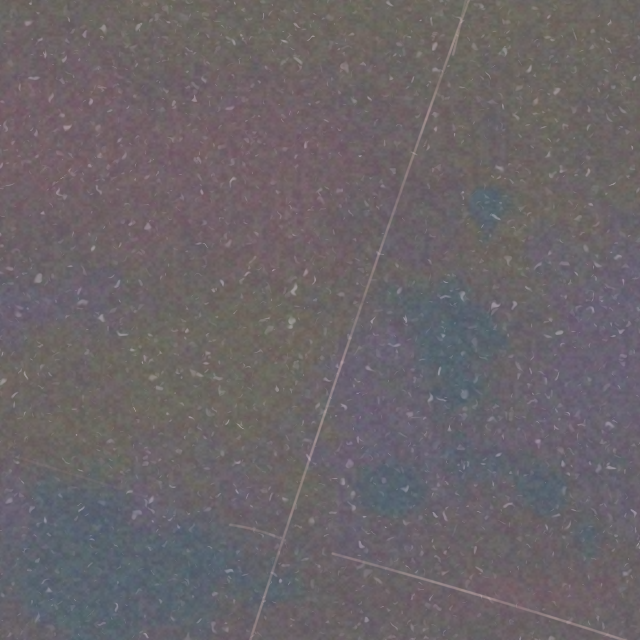
Give the GLSL for this texture, as a WebGL 1 fragment shader.

```glsl
precision highp float;
uniform vec2 u_resolution;

const vec3 GREY = vec3(0.408, 0.382, 0.396);
const vec3 OLIVE = vec3(0.422, 0.403, 0.378);
const vec3 MAUVE = vec3(0.446, 0.382, 0.406);
const vec3 VIOLET = vec3(0.410, 0.386, 0.445);
const vec3 BLUE = vec3(0.350, 0.388, 0.430);
const vec3 FLECK = vec3(0.640, 0.605, 0.635);
const vec3 SCRATCH = vec3(0.640, 0.575, 0.575);
const float GRAIN = 0.075;
const float CHROMA = 0.035;
const float FLECK_CELLS = 48.0;
const float FLECK_SHARE = 0.42;
const float SCRATCH_WIDTH = 0.0019;

float hash(vec2 p) {
  return fract(sin(dot(p, vec2(127.1, 311.7))) * 43758.5453);
}

float noise(vec2 p) {
  vec2 i = floor(p), f = fract(p);
  f = f * f * (3.0 - 2.0 * f);
  return mix(mix(hash(i), hash(i + vec2(1.0, 0.0)), f.x),
             mix(hash(i + vec2(0.0, 1.0)), hash(i + 1.0), f.x), f.y);
}

float fbm(vec2 p) {
  float sum = 0.0, weight = 0.5;
  for (int i = 0; i < 4; i++) {
    sum += weight * noise(p);
    p = mat2(1.6, 1.2, -1.2, 1.6) * p + 7.3;
    weight *= 0.5;
  }
  return sum / 0.9375;
}

float blob(vec2 p, vec2 center, vec2 radius) {
  vec2 d = (p - center) / radius;
  return exp(-dot(d, d));
}

// Cloudy stains of colour, broken up by noise
vec3 stains(vec2 p) {
  float rough = fbm(p * 13.0) - 0.5;
  vec2 q = p + 0.10 * (vec2(fbm(p * 6.0 + 3.0), fbm(p * 6.0 + 19.0)) - 0.5);
  float olive = blob(q, vec2(0.30, 0.40), vec2(0.32, 0.20))
              + blob(q, vec2(0.55, 1.02), vec2(0.60, 0.14))
              + 0.6 * blob(q, vec2(0.85, 0.68), vec2(0.18, 0.25));
  float mauve = blob(q, vec2(0.34, 0.73), vec2(0.30, 0.17))
              + 0.8 * blob(q, vec2(0.02, 0.80), vec2(0.15, 0.13))
              + 0.6 * blob(q, vec2(0.80, 0.05), vec2(0.20, 0.06));
  float violet = blob(q, vec2(0.97, 0.47), vec2(0.20, 0.25))
               + 0.9 * blob(q, vec2(0.60, 0.36), vec2(0.12, 0.20))
               + 0.7 * blob(q, vec2(0.02, 0.52), vec2(0.22, 0.08))
               + 0.8 * blob(q, vec2(0.15, 0.17), vec2(0.30, 0.15));
  float blue = blob(q, vec2(0.14, 0.09), vec2(0.26, 0.16))
             + 0.9 * blob(q, vec2(0.76, 0.28), vec2(0.10, 0.09))
             + 0.8 * blob(q, vec2(0.60, 0.23), vec2(0.08, 0.07))
             + 0.8 * blob(q, vec2(0.78, 0.67), vec2(0.04, 0.04))
             + 0.7 * blob(q, vec2(0.72, 0.48), vec2(0.10, 0.09))
             + 0.7 * blob(q, vec2(0.97, 0.22), vec2(0.12, 0.09));
  vec3 color = mix(GREY, OLIVE, smoothstep(0.1, 0.8, olive + rough));
  color = mix(color, MAUVE, smoothstep(0.1, 0.9, mauve + rough * 0.8));
  color = mix(color, VIOLET, smoothstep(0.2, 0.9, violet - rough));
  return mix(color, BLUE, smoothstep(0.3, 0.85, blue + rough * 1.3));
}

// Small bent chips, one at most per cell, with random turn and size
float flecks(vec2 p, float cells, float seed) {
  vec2 g = p * cells;
  g += 0.5 * (vec2(noise(g * 2.3 + seed), noise(g * 2.3 + seed + 31.0)) - 0.5);
  float light = 0.0;
  for (int y = -1; y <= 1; y++) {
    for (int x = -1; x <= 1; x++) {
      vec2 id = floor(g) + vec2(float(x), float(y));
      vec2 key = id + seed;
      vec2 d = g - id - vec2(hash(key + 0.3), hash(key + 5.7));
      float turn = 6.2832 * hash(key + 11.1);
      d = mat2(cos(turn), sin(turn), -sin(turn), cos(turn)) * d;
      float size = mix(0.12, 0.28, hash(key + 17.9));
      d /= size * vec2(1.2, mix(0.4, 0.9, hash(key + 23.3)));
      float present = step(hash(key + 29.7), FLECK_SHARE * (0.4 + 1.2 * noise(id * 0.17 + seed)));
      float strength = mix(0.15, 0.85, pow(hash(key + 37.1), 2.0));
      light = max(light, present * strength * (1.0 - smoothstep(0.3, 1.4, length(d))));
    }
  }
  return light;
}

// Bowed line from a to b, uneven in strength along its length
float scratch(vec2 p, vec2 a, vec2 b, float bow) {
  vec2 ab = b - a;
  float t = clamp(dot(p - a, ab) / dot(ab, ab), 0.0, 1.0);
  vec2 side = normalize(vec2(-ab.y, ab.x));
  float d = length(p - a - ab * t - side * bow * 4.0 * t * (1.0 - t));
  float wear = 0.5 + 0.5 * noise(p * 16.0) - 0.25 * noise(p * 90.0);
  return wear * (1.0 - smoothstep(0.3, 1.7, d / SCRATCH_WIDTH));
}

void main() {
  vec2 p = gl_FragCoord.xy / u_resolution;
  vec3 color = stains(p);

  // Soft grain in brightness and in hue
  float grain = 0.6 * noise(p * 150.0) + 0.4 * noise(p * 290.0 + 40.0) - 0.5;
  vec3 tint = vec3(noise(p * 75.0), noise(p * 75.0 + 53.0), noise(p * 75.0 + 97.0)) - 0.5;
  color += GRAIN * grain + CHROMA * (tint - dot(tint, vec3(0.333)));

  float chips = max(flecks(p, FLECK_CELLS, 3.0), 0.6 * flecks(p, FLECK_CELLS * 1.5, 71.0));
  color = mix(color, FLECK + (color - GREY) * 0.7, chips);

  float lines = scratch(p, vec2(0.736, 1.01), vec2(0.388, -0.01), -0.005);
  lines = max(lines, 0.7 * scratch(p, vec2(0.728, 1.0), vec2(0.708, 0.915), 0.0));
  lines = max(lines, scratch(p, vec2(0.52, 0.135), vec2(0.99, -0.005), 0.003));
  lines = max(lines, 0.6 * scratch(p, vec2(0.36, 0.180), vec2(0.445, 0.156), 0.003));
  lines = max(lines, 0.2 * scratch(p, vec2(0.02, 0.288), vec2(0.24, 0.220), 0.0));
  color = mix(color, SCRATCH + (color - GREY) * 0.6, lines);

  gl_FragColor = vec4(color, 1.0);
}
```
